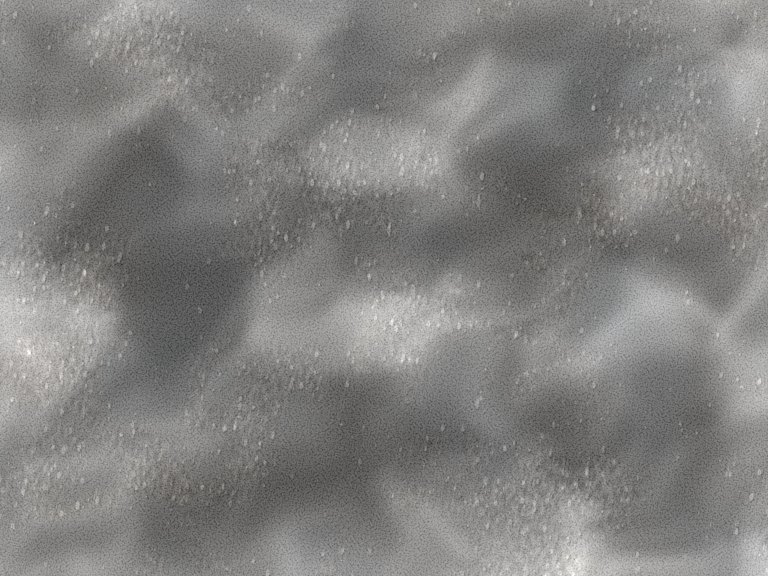
Reproduce this texture procedurally as a Shadertoy shader.

```glsl
// Weathered grey stone: soft slanted clouds, patches of pale drop-like flecks and fine grain.

const vec3  STONE_COLOR   = vec3(0.476, 0.471, 0.466);
const vec3  WARM_TINT     = vec3(0.012, 0.001, -0.011);
const float CLOUD_SCALE   = 4.6;
const float CLOUD_ANGLE   = 0.5;
const float CLOUD_STRETCH = 0.62;
const float CLOUD_AMOUNT  = 0.29;
const float CLOUD_SKEW    = 0.55;
const float RIM_LIGHT     = 0.13;
const float RIM_WIDTH     = 0.16;
const float PATCH_SCALE   = 3.8;
const float FLECK_CELL    = 0.022;
const float FLECK_LIGHT   = 0.14;
const float FLECK_SHADOW  = 0.04;
const float STREAK_AMOUNT = 0.13;
const float GRAIN_SCALE   = 320.0;
const float GRAIN_AMOUNT  = 0.15;
const float GRAIN_PITTING = 0.8;
const int   FLECK_LAYERS  = 4;

vec2 hash2(vec2 p) {
    vec3 q = fract(vec3(p.xyx) * vec3(0.1031, 0.1030, 0.0973));
    q += dot(q, q.yzx + 33.33);
    return fract((q.xx + q.yz) * q.zy);
}

vec2 gradientAt(vec2 cell) {
    float angle = 6.28318 * hash2(cell + 71.0).x;
    return vec2(cos(angle), sin(angle));
}

float gradientNoise(vec2 p) {
    vec2 i = floor(p), f = fract(p);
    vec2 u = f * f * f * (f * (f * 6.0 - 15.0) + 10.0);
    vec2 e = vec2(0.0, 1.0);
    float low  = mix(dot(gradientAt(i), f),
                     dot(gradientAt(i + e.yx), f - e.yx), u.x);
    float high = mix(dot(gradientAt(i + e.xy), f - e.xy),
                     dot(gradientAt(i + e.yy), f - e.yy), u.x);
    return mix(low, high, u.y);
}

mat2 rotation(float angle) {
    float c = cos(angle), s = sin(angle);
    return mat2(c, -s, s, c);
}

// Broad blotches, drawn out along a rising diagonal
float clouds(vec2 p) {
    vec2 q = rotation(CLOUD_ANGLE) * p * CLOUD_SCALE;
    q.x *= CLOUD_STRETCH;
    q += 0.35 * vec2(gradientNoise(p * 6.0 + 40.0), gradientNoise(p * 6.0 + 90.0));
    return gradientNoise(q + 13.0)
         + 0.55 * gradientNoise(q * 1.9 + 57.0)
         + 0.28 * gradientNoise(q * 3.9 + 31.0);
}

// Small leaning drops, pale in the body and dark along the lower right
float flecks(vec2 p, float density) {
    float light = 0.0;
    float soft = max(0.0012, 0.7 / iResolution.y);
    for (int layer = 0; layer < FLECK_LAYERS; layer++) {
        float k = float(layer);
        vec2 q = rotation(-0.18 + 0.06 * k) * p + vec2(3.7, 5.3) * (k + 1.0);
        vec2 cell = floor(q / FLECK_CELL);
        vec2 spot = hash2(cell + 19.0 * k);
        vec2 kind = hash2(cell + 19.0 * k + 211.0);
        vec2 d = q - (cell + 0.3 + 0.4 * spot) * FLECK_CELL;
        float size = mix(0.0011, 0.0036, kind.x * kind.x);
        vec2 shape = vec2(1.0, mix(0.4, 0.75, spot.x));
        float body   = length(d * shape) - size;
        float shadow = length((d - vec2(0.0022, -0.0026)) * shape) - size;
        float shown = step(kind.y, density) * mix(0.3, 1.0, spot.y);
        float fill = 1.0 - smoothstep(-soft, soft, body);
        float dark = 1.0 - smoothstep(-soft, 2.0 * soft, shadow);
        light += shown * (FLECK_LIGHT * fill - FLECK_SHADOW * dark * (1.0 - fill));
    }
    return light;
}

void mainImage(out vec4 fragColor, in vec2 fragCoord) {
    vec2 p = fragCoord / iResolution.y;
    vec2 size = iResolution.xy / iResolution.y;

    // Cloud tone with flattened darks, lifted towards the borders
    float cloud = clouds(p);
    vec2 inset = min(p, size - p);
    float rim = 1.0 - smoothstep(0.0, RIM_WIDTH, min(inset.x, inset.y));
    float tone = CLOUD_AMOUNT * (cloud + CLOUD_SKEW * cloud * cloud);
    tone += RIM_LIGHT * rim * rim;

    // Ragged patches of flecks and short streaks
    float patchField = gradientNoise(p * PATCH_SCALE + 23.0)
                     + 0.7 * gradientNoise(p * PATCH_SCALE * 2.6 + 5.0)
                     + 0.5 * gradientNoise(p * PATCH_SCALE * 6.5 + 61.0)
                     + 0.25 * cloud;
    float rough = smoothstep(-0.30, 0.70, patchField);
    float streak = gradientNoise(rotation(-0.2) * p * vec2(135.0, 60.0) + 7.0);
    tone += flecks(p, 0.02 + 0.5 * rough);
    tone += rough * STREAK_AMOUNT * streak;

    // Fine even grain, pitted towards the dark
    float grain = gradientNoise(rotation(0.6) * p * GRAIN_SCALE);
    tone += GRAIN_AMOUNT * (grain - GRAIN_PITTING * grain * grain);

    // Faint warm and cool drift
    float warmth = gradientNoise(p * 4.2 + 77.0) + 0.5 * (rough - 0.4);
    vec3 color = STONE_COLOR + tone + WARM_TINT * warmth;
    fragColor = vec4(clamp(color, 0.0, 1.0), 1.0);
}
```
